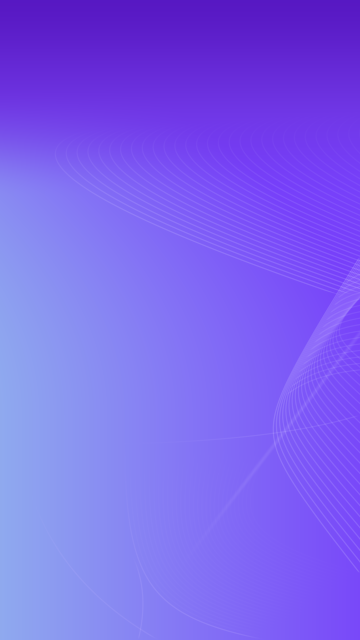
A Shadertoy shader for this background:

```glsl
// Violet to sky-blue gradient crossed by fans of fine, pale curved lines.

struct Arc { vec2 a, b, c; };   // start, control point, end

const vec3 SKY = vec3(0.56, 0.665, 0.935);
const vec3 PERIWINKLE = vec3(0.515, 0.45, 0.96);
const vec3 VIOLET = vec3(0.465, 0.25, 0.98);
const vec3 INDIGO = vec3(0.435, 0.21, 0.89);
const vec3 DEEP_INDIGO = vec3(0.34, 0.09, 0.76);
const vec3 LINE_COLOR = vec3(0.76, 0.70, 1.0);

float cross2(vec2 u, vec2 v) { return u.x * v.y - u.y * v.x; }

Arc mixArc(Arc s, Arc e, float k) {
    return Arc(mix(s.a, e.a, k), mix(s.b, e.b, k), mix(s.c, e.c, k));
}

// Coverage of a conic arc; weight sharpens the bend, fade softens both ends.
float arcLine(vec2 p, Arc arc, float weight, vec2 fade, float width) {
    vec2 ab = arc.b - arc.a, ac = arc.c - arc.a, q = p - arc.a;
    float area = cross2(ab, ac);

    // Barycentric coordinates and their gradients
    float b = cross2(q, ac) / area;
    float c = cross2(ab, q) / area;
    float a = 1.0 - b - c;
    vec2 gb = vec2(ac.y, -ac.x) / area;
    vec2 gc = vec2(-ab.y, ab.x) / area;
    vec2 ga = -gb - gc;

    // First-order distance to b^2 = 4 w^2 a c
    float w = 4.0 * weight * weight;
    float f = b * b - w * a * c;
    vec2 grad = 2.0 * b * gb - w * (a * gc + c * ga);
    float d = abs(f) / max(length(grad), 1e-5);

    // Keep only the branch between start and end
    float t = c + 0.5 * b;
    float ends = smoothstep(0.0, fade.x, t) * smoothstep(0.0, fade.y, 1.0 - t);
    float branch = step(-0.02, b) * step(b, 1.0);
    return (1.0 - smoothstep(0.0, width, d)) * ends * branch;
}

// Evenly blended arcs from first to last, dimming towards the last.
float arcFan(vec2 p, Arc first, Arc last, int count, float weight, vec2 fade,
             float dim, float width) {
    float sum = 0.0;
    for (int i = 0; i < count; i++) {
        float k = float(i) / float(count - 1);
        sum += mix(1.0, dim, k) * arcLine(p, mixArc(first, last, k), weight, fade, width);
    }
    return sum;
}

float segmentGlow(vec2 p, vec2 a, vec2 b, float radius) {
    vec2 q = p - a, ab = b - a;
    float t = clamp(dot(q, ab) / dot(ab, ab), 0.0, 1.0);
    return (1.0 - smoothstep(0.0, radius, length(q - ab * t))) * smoothstep(0.0, 0.5, t);
}

vec3 backdrop(vec2 uv) {
    // Sky at lower left, violet at right
    float lift = max(uv.y - 0.35, 0.0);
    float s = 0.92 * uv.x + 2.4 * lift * lift;
    vec3 body = mix(SKY, PERIWINKLE, clamp(s * 2.0, 0.0, 1.0));
    body = mix(body, VIOLET, clamp(s * 2.0 - 1.0, 0.0, 1.0));

    // Dark band along the top
    vec3 band = mix(INDIGO, DEEP_INDIGO, smoothstep(0.80, 1.02, uv.y));
    return mix(body, band, smoothstep(0.69, 0.87, uv.y));
}

void mainImage(out vec4 fragColor, in vec2 fragCoord) {
    vec2 uv = fragCoord / iResolution.xy;
    vec2 p = uv * vec2(1.0, 16.0 / 9.0);
    float width = 0.0007 + 1.0 / iResolution.x;
    vec3 color = backdrop(uv);

    // Upper sweep
    Arc sweep = Arc(vec2(0.289, 1.426), vec2(-0.174, 1.34), vec2(0.949, 0.956));
    vec2 shift = vec2(0.845, 0.058);
    Arc sweepEnd = Arc(sweep.a + shift, sweep.b + shift, sweep.c + shift);
    float ink = 0.25 * arcFan(p, sweep, sweepEnd, 29, 1.0, vec2(0.75, 0.02), 0.3, width);

    // Hooked fan and its crossing mesh at the right
    Arc hook = Arc(vec2(1.0, 1.065), vec2(0.694, 0.574), vec2(1.0, 0.185));
    Arc hookEnd = Arc(vec2(1.111, 1.06), vec2(0.891, 0.852), vec2(1.157, 0.667));
    ink += 0.25 * arcFan(p, hook, hookEnd, 22, 3.7, vec2(0.01), 0.5, width);
    Arc mesh = Arc(vec2(0.792, 0.678), vec2(0.868, 0.741), vec2(1.02, 0.752));
    Arc meshEnd = Arc(vec2(0.961, 0.991), vec2(0.984, 1.014), vec2(1.03, 1.025));
    ink += 0.14 * arcFan(p, mesh, meshEnd, 16, 1.0, vec2(0.1), 0.8, width);

    // Faint lower veil
    Arc veil = Arc(vec2(0.347, 0.544), vec2(0.347, 0.076), vec2(0.741, 0.0));
    Arc veilEnd = Arc(vec2(0.764, 0.563), vec2(0.602, 0.296), vec2(1.019, 0.181));
    ink += 0.04 * arcFan(p, veil, veilEnd, 30, 1.6, vec2(0.3, 0.2), 0.4, width);
    ink += 0.16 * arcLine(p, veil, 1.6, vec2(0.6, 0.1), width);

    // Single strands and the diagonal crease
    Arc brim = Arc(vec2(0.3, 0.544), vec2(0.764, 0.551), vec2(1.0, 0.625));
    Arc leftStrand = Arc(vec2(0.081, 0.424), vec2(0.162, 0.157), vec2(0.44, 0.0));
    Arc tail = Arc(vec2(0.366, 0.238), vec2(0.417, 0.134), vec2(0.384, 0.0));
    ink += 0.15 * arcLine(p, brim, 1.0, vec2(0.6, 0.05), width);
    ink += 0.15 * arcLine(p, leftStrand, 1.0, vec2(0.5, 0.05), width);
    ink += 0.17 * arcLine(p, tail, 1.0, vec2(0.3, 0.05), width);
    ink += 0.15 * segmentGlow(p, vec2(0.475, 0.169), vec2(1.0, 0.852), 0.009);

    fragColor = vec4(mix(color, LINE_COLOR, min(ink, 0.5)), 1.0);
}
```
